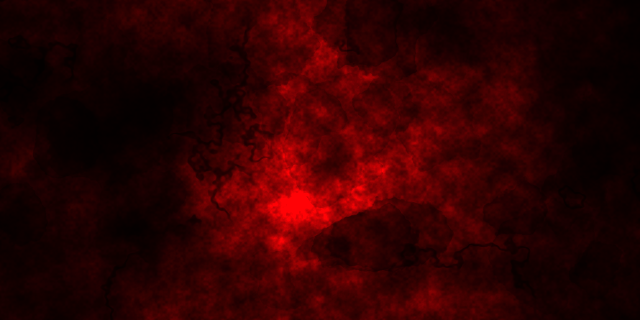
Give the GLSL for this texture, as a Shadertoy shader.

```glsl
// Dark red grunge wall: a warm uneven glow fading into black corners.
// Layered value noise is dimmed by rough-edged overlapping stains,
// thin broken cracks, clustered specks and a fine grain.

float hash(vec2 p) {
    return fract(sin(dot(p, vec2(127.1, 311.7))) * 43758.5453);
}

float noise(vec2 p) {
    vec2 i = floor(p), f = fract(p);
    f = f * f * (3.0 - 2.0 * f);
    return mix(mix(hash(i), hash(i + vec2(1, 0)), f.x),
               mix(hash(i + vec2(0, 1)), hash(i + vec2(1, 1)), f.x), f.y);
}

float fbm(vec2 p) {
    float sum = 0.0, amp = 0.5;
    for (int i = 0; i < 6; i++) {
        sum += amp * noise(p);
        p = mat2(1.6, 1.2, -1.2, 1.6) * p + 7.3;
        amp *= 0.54;
    }
    return sum / 1.06;
}

// Soft elliptical falloff around a centre
float glow(vec2 p, vec2 centre, vec2 size) {
    vec2 d = (p - centre) / size;
    return exp(-dot(d, d));
}

// Overlapping blots: crisp dark rim, slightly lighter inside
float stains(vec2 p, vec2 warp) {
    float shade = 1.0;
    for (int i = 0; i < 26; i++) {
        float k = float(i);
        vec2 centre = vec2(2.0 * hash(vec2(k, 1.7)), hash(vec2(k, 5.3)));
        float radius = mix(0.05, 0.2, hash(vec2(k, 9.1)));
        float d = length(p + warp * 0.22 - centre) - radius;
        float inside = 1.0 - smoothstep(-0.004, 0.006, d);
        float rim = exp(min(d, 0.0) / 0.018);
        shade *= 1.0 - inside * (0.06 + 0.2 * hash(vec2(k, 3.9)) + 0.13 * rim);
    }
    return shade;
}

// Round specks, one per cell, kept only where the cluster mask is high
float specks(vec2 p, float cells, float share) {
    vec2 g = p * cells, id = floor(g);
    vec2 centre = 0.3 + 0.4 * vec2(hash(id + 3.1), hash(id + 8.7));
    float radius = mix(0.08, 0.26, pow(hash(id + 5.5), 2.0));
    float cluster = smoothstep(0.35, 0.7, noise(id / cells * 4.0 + 20.0));
    float present = step(hash(id + 1.3), share * cluster);
    float soft = 0.04 + cells / iResolution.y;
    float d = length(g - centre + 0.12 * (noise(g * 5.0) - 0.5)) - radius;
    return present * (1.0 - smoothstep(-soft, soft, d));
}

void mainImage(out vec4 fragColor, in vec2 fragCoord) {
    vec2 p = fragCoord / iResolution.y;
    p.x += 1.0 - 0.5 * iResolution.x / iResolution.y;
    vec2 warp = vec2(fbm(p * 6.0), fbm(p * 6.0 + 31.0)) - 0.5;
    vec2 q = p + warp * 0.3;

    // Broad light, hot core and the arms spreading from it
    float light = 0.035 + 0.31 * glow(q, vec2(1.02, 0.52), vec2(0.72, 0.75));
    light += 0.36 * glow(q, vec2(0.93, 0.47), vec2(0.13, 0.11));
    light += 0.16 * glow(q, vec2(0.86, 0.64), vec2(0.07, 0.13));
    light += 0.15 * glow(q, vec2(1.05, 0.41), vec2(0.12, 0.08));
    light += 0.10 * glow(q, vec2(0.76, 0.33), vec2(0.17, 0.1));

    // Burnt shadows on the left and upper right
    light *= 1.0 - 0.8 * glow(q, vec2(0.42, 0.65), vec2(0.2, 0.17));
    light *= 1.0 - 0.8 * glow(q, vec2(0.44, 0.3), vec2(0.18, 0.17));
    light *= 1.0 - 0.5 * glow(q, vec2(1.4, 0.95), vec2(0.2, 0.16));
    light *= 1.0 - 0.6 * glow(q, vec2(2.0, 0.65), vec2(0.28, 0.5));

    // Cloudy mottling and stains
    light *= exp2(2.6 * (fbm(p * 4.0 + 11.0) - 0.5));
    light *= exp2(2.2 * (fbm(p * 17.0 + 47.0) - 0.5));
    light *= stains(p, warp);

    // Cracks follow a noise contour and break up along their length
    float contour = abs(fbm(p * 2.3 + 63.0) - 0.5);
    float broken = smoothstep(0.48, 0.66, noise(p * 5.0 + 17.0));
    light *= 1.0 - 0.5 * broken * (1.0 - smoothstep(0.002, 0.016, contour));

    // Specks and grain
    light *= 1.0 - 0.65 * specks(p, 24.0, 0.38);
    light *= 1.0 - 0.55 * specks(p + 4.0, 50.0, 0.25);
    float grain = 0.6 * noise(p * 125.0) + 0.4 * noise(p * 70.0 + 9.0);
    light *= 0.72 + 0.56 * grain;

    float red = clamp(1.12 * light - 0.006, 0.0, 1.0);
    fragColor = vec4(red, 0.012 * red, 0.022 * red, 1.0);
}
```
